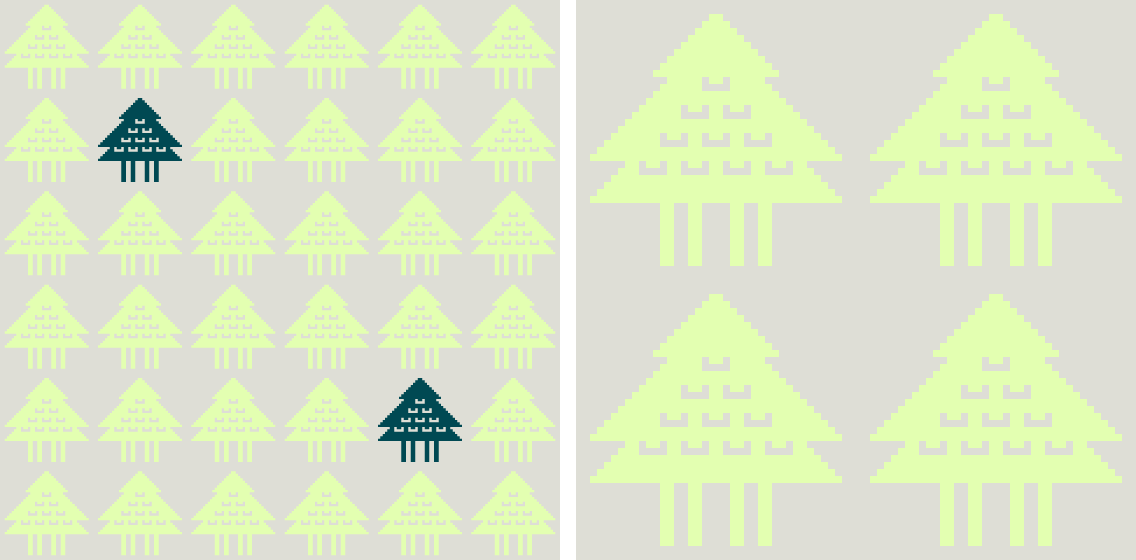
Left: the whole. Right: its middle third, enlarged.
Reproduce this pattern procedurally as a Shadertoy shader.

```glsl
// Six by six grid of stepped fir trees, pale lime with two dark teal accents.
#define REPEATS 6.0
#define CELLS 40.0
#define SAMPLES 4
#define NOTCH_SPACING 6.0
#define ACCENT_STEP 3.0
#define GROUND vec3(0.872, 0.870, 0.840)
#define LIME vec3(0.890, 1.000, 0.695)
#define TEAL vec3(0.000, 0.285, 0.325)

// Half width of the foliage: three stepped tiers, rows counted from the top.
float foliageHalfWidth(float row) {
    if (row < 2.0 || row > 28.0) return 0.0;
    if (row < 11.0) return row - 1.0;
    if (row < 23.0) return row - 4.0;
    return row - 10.0;
}

// U-shaped cuts in four staggered lines, one more cut on each line.
bool inNotch(float x, float row) {
    if (row < 11.0 || row > 24.0) return false;
    float line = floor((row - 11.0) / 4.0);
    float step4 = mod(row - 11.0, 4.0);
    float extent = 0.5 * NOTCH_SPACING * (line + 1.0);
    if (step4 > 1.0 || abs(x) > extent) return false;
    float u = abs(mod(x + extent, NOTCH_SPACING) - 0.5 * NOTCH_SPACING);
    return u < 2.0 && (step4 == 1.0 || u > 1.0);
}

// Four upright legs, mirrored about the centre.
bool inTrunk(float x, float row) {
    float d = abs(x);
    return row > 28.0 && row < 38.0 && abs(mod(d, 4.0) - 3.0) < 1.0 && d < 8.0;
}

bool inTree(vec2 cell) {
    float x = cell.x - 0.5 * CELLS;
    float row = floor(cell.y);
    bool foliage = abs(x) < foliageHalfWidth(row) && !inNotch(x, row);
    return foliage || inTrunk(x, row);
}

// Accents fall on every third tile of the descending diagonal.
vec3 treeColor(vec2 tile) {
    bool accent = tile.x == tile.y && mod(tile.x, ACCENT_STEP) == 1.0;
    return accent ? TEAL : LIME;
}

vec3 pattern(vec2 uv) {
    vec2 p = vec2(uv.x, 1.0 - uv.y) * REPEATS;
    return inTree(fract(p) * CELLS) ? treeColor(floor(p)) : GROUND;
}

void mainImage(out vec4 fragColor, in vec2 fragCoord) {
    // Box-filtered supersampling smooths the cell edges.
    vec3 sum = vec3(0.0);
    for (int j = 0; j < SAMPLES; j++) {
        for (int i = 0; i < SAMPLES; i++) {
            vec2 offset = (vec2(i, j) + 0.5) / float(SAMPLES) - 0.5;
            sum += pattern((fragCoord + offset) / iResolution.y);
        }
    }
    fragColor = vec4(sum / float(SAMPLES * SAMPLES), 1.0);
}
```
